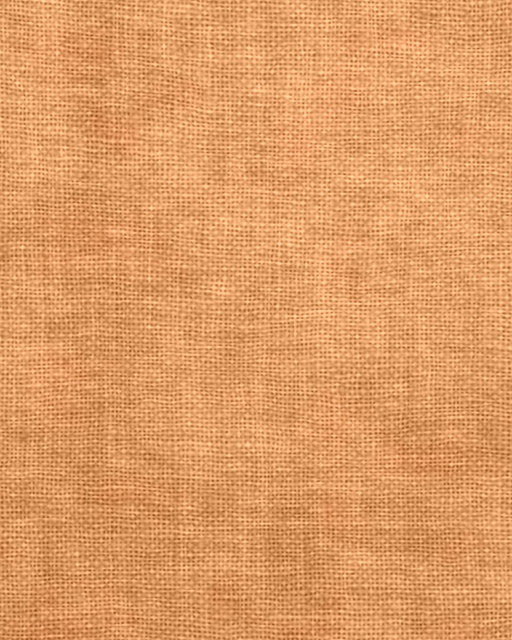
Reproduce this texture procedurally as a WebGL 1 fragment shader.

```glsl
precision highp float;
// Plain-woven linen in warm orange tan: two sets of fine threads cross, with
// short dark dashes in the gaps. Noise bends the threads, varies the depth of
// each dash, and adds slubs, grain and broad mottling.

uniform vec2 u_resolution;

const float PI = 3.14159265;
const vec3 CLOTH = vec3(0.881, 0.622, 0.402);
const vec3 RED_TINT = vec3(0.008, -0.018, -0.012);
const vec2 THREADS = vec2(136.0, 142.0);  // threads per canvas height
const float SAG = 0.05;                   // slope of the rows at upper left
const float BEND_FINE = 0.5;              // thread wander, in threads
const float BEND_BROAD = 1.8;
const float DASH_DEPTH = 0.15;
const float ROW_GAP = 0.075;
const float COLUMN_GAP = 0.03;
const float OVER_UNDER = 0.05;
const float THREAD_TONE = 0.08;
const float SLUB_LIGHT = 0.04;
const float GRAIN = 0.13;
const float BLOTCH = 0.04;
const float MOTTLE = 0.14;

float hash(vec2 p) {
  return fract(sin(dot(p, vec2(127.1, 311.7))) * 43758.5453);
}

float noise(vec2 p) {
  vec2 i = floor(p);
  vec2 f = fract(p);
  f = f * f * (3.0 - 2.0 * f);
  float low = mix(hash(i), hash(i + vec2(1.0, 0.0)), f.x);
  float high = mix(hash(i + vec2(0.0, 1.0)), hash(i + vec2(1.0, 1.0)), f.x);
  return mix(low, high, f.y);
}

float fbm(vec2 p) {
  float sum = 0.0;
  float gain = 0.5;
  for (int i = 0; i < 4; i++) {
    sum += gain * noise(p);
    p = p * 2.03 + vec2(17.3, 9.1);
    gain *= 0.5;
  }
  return sum / 0.9375;
}

// Thread coordinates: rows sag at upper left, then wander broadly and finely.
vec2 bendThreads(vec2 uv) {
  float fromRight = max(0.8 - uv.x, 0.0);
  vec2 p = uv * THREADS;
  p.y -= SAG * THREADS.y * uv.y * fromRight * fromRight;
  vec2 broad = vec2(noise(p * vec2(0.06, 0.03)), noise(p * vec2(0.04, 0.06) + 41.0));
  vec2 fine = vec2(noise(p * vec2(0.5, 0.25) + 7.0), noise(p * vec2(0.25, 0.5) + 83.0));
  return p + BEND_BROAD * (broad - 0.5) + BEND_FINE * (fine - 0.5);
}

// Light and shade of the weave around zero.
float weaveTone(vec2 p) {
  vec2 gap = 0.5 + 0.5 * cos(2.0 * PI * p);
  float depth = 0.2 + 1.6 * noise(p * vec2(0.7, 0.9) + 23.37);
  float rowDepth = 0.5 + noise(p * vec2(0.3, 0.8) + 61.71);
  float over = sin(PI * p.x) * sin(PI * p.y);
  return -DASH_DEPTH * depth * (gap.x * gap.y - 0.25)
         - ROW_GAP * rowDepth * (gap.y - 0.5)
         - COLUMN_GAP * (gap.x - 0.5)
         + OVER_UNDER * over;
}

// Tone of single yarns along both directions, with rare pale slubs.
float yarnTone(vec2 p) {
  float weft = noise(vec2(p.x * 0.14, p.y) + 131.4);
  float warp = noise(vec2(p.x, p.y * 0.08) + 211.6);
  float slub = smoothstep(0.84, 0.97, weft) + 0.7 * smoothstep(0.86, 0.98, warp);
  return THREAD_TONE * (weft - 0.5) + 0.7 * THREAD_TONE * (warp - 0.5)
         + SLUB_LIGHT * slub;
}

// Broad patches, small blotches, faint upright bands and a slow fall of light.
float mottleTone(vec2 uv) {
  float patches = fbm(uv * vec2(5.0, 6.0) + 3.0) - 0.5;
  float blotches = noise(uv * vec2(38.0, 55.0) + 17.0) - 0.5;
  float bands = noise(vec2(uv.x * 14.0, uv.y * 1.2) + 57.0) - 0.5;
  float light = 0.05 * (uv.y - 0.5);
  return MOTTLE * patches + BLOTCH * blotches + 0.3 * MOTTLE * bands + light;
}

void main() {
  vec2 uv = gl_FragCoord.xy / u_resolution.y;
  vec2 threads = bendThreads(uv);

  float tone = weaveTone(threads) + yarnTone(threads) + mottleTone(uv);
  tone += GRAIN * (noise(uv * vec2(240.0, 330.0) + 301.0) - 0.5);

  // Soften the brightest threads so that the shade keeps the longer tail.
  tone -= 0.6 * max(tone, 0.0) * max(tone, 0.0);

  // Faint rusty patches.
  float rust = smoothstep(0.5, 0.8, fbm(uv * vec2(11.0, 14.0) + 71.0));
  vec3 color = CLOTH + tone + RED_TINT * rust;

  gl_FragColor = vec4(clamp(color, 0.0, 1.0), 1.0);
}
```
